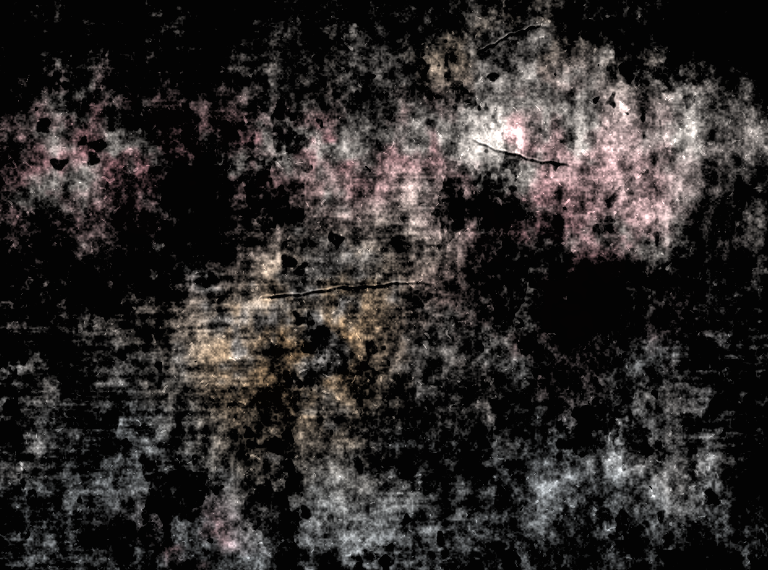
A Shadertoy shader for this texture:

```glsl
// Weathered, nearly black plaster wall with pale, rose and ochre worn areas.
// Soft blobs set the broad light, layered noise adds stains, streaks and grit,
// cellular noise adds pits and flecks, and thin curves add cracks.

const vec3 STONE = vec3(1.03, 0.99, 0.96);
const vec3 SLATE = vec3(0.97, 1.00, 1.02);
const vec3 ROSE  = vec3(1.24, 0.90, 0.94);
const vec3 OCHRE = vec3(1.22, 0.99, 0.74);

float hash(vec2 p) {
    vec3 q = fract(p.xyx * 0.1031);
    q += dot(q, q.yzx + 33.33);
    return fract((q.x + q.y) * q.z);
}

float valueNoise(vec2 p) {
    vec2 cell = floor(p), f = fract(p);
    f = f * f * (3.0 - 2.0 * f);
    float low  = mix(hash(cell), hash(cell + vec2(1, 0)), f.x);
    float high = mix(hash(cell + vec2(0, 1)), hash(cell + vec2(1, 1)), f.x);
    return mix(low, high, f.y);
}

// Layered noise with mean 0 and deviation close to 1
float layers(vec2 p, int octaves, float gain) {
    float sum = 0.0, power = 0.0, amp = 1.0;
    for (int i = 0; i < octaves; i++) {
        sum += amp * (valueNoise(p) - 0.5);
        power += amp * amp;
        amp *= gain;
        p = p * 2.03 + vec2(17.3, 9.1);
    }
    return sum / (0.215 * sqrt(power));
}

// Cellular spots of random size; density is the share of cells in use
float spots(vec2 p, float density, float size) {
    vec2 home = floor(p);
    float cover = 0.0;
    for (int y = -1; y <= 1; y++)
    for (int x = -1; x <= 1; x++) {
        vec2 cell = home + vec2(x, y);
        vec2 centre = cell + vec2(hash(cell + 3.7), hash(cell + 41.3));
        float grow = (hash(cell + 87.1) - 1.0 + density) / density;
        float radius = size * max(grow, 0.0);
        cover = max(cover, step(0.0, grow) * (1.0 - smoothstep(radius * 0.6, radius + 0.04, length(p - centre))));
    }
    return cover;
}

float blob(vec2 p, vec2 centre, vec2 radius) {
    vec2 d = (p - centre) / radius;
    return exp(-dot(d, d));
}

// Thin dark curve with a lit upper lip
float crack(vec2 p, vec2 start, float span, float rise) {
    float t = (p.x - start.x) / span;
    float bend = rise * sin(1.6 * t) + 0.0015 * sin(19.0 * t) + 0.001 * sin(47.0 * t);
    float d = p.y - start.y - bend;
    float ends = smoothstep(0.0, 0.1, t) * (1.0 - smoothstep(0.7, 1.0, t));
    float lip = exp(-pow((d - 0.003) / 0.002, 2.0));
    float gap = exp(-pow((d + 0.001) / 0.0025, 2.0));
    return ends * (0.9 * lip - 1.7 * gap);
}

// Broad pattern of light and shade
float broadLight(vec2 p) {
    float light = -0.22;
    light += 2.0 * blob(p, vec2(0.83, 0.75), vec2(0.19, 0.15));
    light += 1.0 * blob(p, vec2(0.48, 0.67), vec2(0.24, 0.17));
    light += 0.9 * blob(p, vec2(0.07, 0.69), vec2(0.10, 0.09));
    light += 0.6 * blob(p, vec2(0.42, 0.40), vec2(0.25, 0.14));
    light += 1.2 * blob(p, vec2(0.86, 0.20), vec2(0.13, 0.09));
    light += 1.2 * blob(p, vec2(0.50, 0.05), vec2(0.15, 0.10));
    light -= 1.7 * blob(p, vec2(0.22, 0.63), vec2(0.07, 0.13));
    light -= 2.0 * blob(p, vec2(0.94, 0.94), vec2(0.11, 0.09));
    light -= 1.5 * blob(p, vec2(0.80, 0.51), vec2(0.10, 0.08));
    light -= 1.0 * blob(p, vec2(0.56, 0.21), vec2(0.08, 0.08));
    light -= 0.8 * blob(p, vec2(0.08, 1.00), vec2(0.26, 0.16));
    vec2 edge = abs(p - 0.5) * 2.0;
    return light - 0.7 * pow(edge.x, 8.0) - 0.4 * pow(edge.y, 8.0);
}

void mainImage(out vec4 fragColor, in vec2 fragCoord) {
    vec2 uv = fragCoord / iResolution.xy;
    vec2 p = fragCoord / iResolution.y;
    vec2 warp = vec2(layers(p * 5.0, 4, 0.6), layers(p * 5.0 + 31.0, 4, 0.6));
    vec2 torn = uv + 0.022 * warp;

    // Stains, vertical runs, horizontal brushing and fine grit
    float tone = broadLight(torn);
    tone += 0.48 * layers(p * vec2(8.0, 6.5) + 5.0, 5, 0.75);
    tone += 0.22 * layers(p * vec2(48.0, 5.0), 3, 0.7);
    float brushed = smoothstep(-0.5, 1.2, layers(p * 3.0 + 70.0, 2, 0.5));
    tone += 0.32 * brushed * layers(p * vec2(11.0, 110.0), 2, 0.8);
    tone += 0.50 * layers(p * 42.0, 4, 0.9);

    // Torn black patches, pits, pale flecks and cracks
    float patches = layers(p * vec2(10.0, 8.0) + 120.0, 5, 0.7);
    tone -= 1.1 * smoothstep(0.95, 1.35, patches);
    vec2 rough = p + 0.004 * vec2(layers(p * 50.0, 2, 0.6), layers(p * 50.0 + 9.0, 2, 0.6));
    tone -= 1.8 * spots(rough * vec2(20.0, 15.0), 0.22, 0.24);
    tone += 0.9 * spots(rough * 75.0, 0.18, 0.30);
    tone += crack(uv, vec2(0.33, 0.474), 0.26, 0.030);
    tone += crack(uv, vec2(0.61, 0.755), 0.15, -0.045);
    tone += crack(uv, vec2(0.62, 0.905), 0.10, 0.050);
    float value = max(0.145 + 0.25 * tone + 0.012 * tone * abs(tone), 0.012);

    // Mineral tints
    float mottled = smoothstep(-1.2, 0.9, layers(p * 9.0 + 200.0, 4, 0.7));
    float rose = blob(torn, vec2(0.74, 0.56), vec2(0.14, 0.18)) + blob(torn, vec2(0.45, 0.74), vec2(0.20, 0.08));
    rose += blob(torn, vec2(0.12, 0.70), vec2(0.17, 0.16)) + 0.8 * blob(torn, vec2(0.26, 0.04), vec2(0.07, 0.08));
    float ochre = blob(torn, vec2(0.42, 0.38), vec2(0.15, 0.17)) + 0.4 * blob(torn, vec2(0.62, 0.92), vec2(0.20, 0.10));
    vec3 tint = mix(SLATE, STONE, smoothstep(0.1, 0.6, uv.y + 0.1 * warp.x));
    tint = mix(tint, ROSE, min(rose, 1.0) * mottled);
    tint = mix(tint, OCHRE, min(ochre, 1.0) * mottled);
    fragColor = vec4(clamp(value * tint, 0.0, 1.0), 1.0);
}
```
